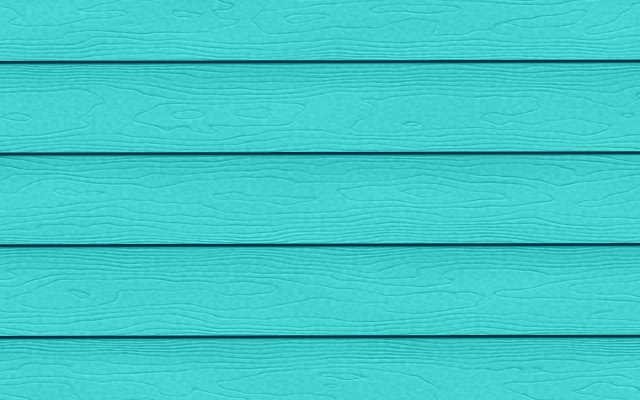
Give the GLSL for this texture, as a Shadertoy shader.

```glsl
const vec3 SEAM_COLOR   = vec3(0.01, 0.21, 0.27);
const vec3 SHADOW_COLOR = vec3(0.07, 0.52, 0.54);
const vec3 PAINT_DARK   = vec3(0.16, 0.71, 0.71);
const vec3 PAINT_LIGHT  = vec3(0.31, 0.86, 0.85);

// Lengths are fractions of the canvas height
const float BOARD_PITCH  = 0.2292;
const float FIRST_SEAM   = 0.159;
const float SEAM_SLOPE   = 0.002;
const float SEAM_WIDTH   = 0.006;
const float SHADOW_WIDTH = 0.013;
const float GROOVE_WIDTH = 0.0025;

const float RING_DENSITY   = 27.0;
const float RELIEF         = 1.25;
const float GROOVE_DARKEN  = 0.22;
const float STIPPLE        = 0.34;
const float TAU            = 6.2831853;

float hash(vec2 p) {
    vec3 q = fract(vec3(p.xyx) * 0.1031);
    q += dot(q, q.yzx + 33.33);
    return fract((q.x + q.y) * q.z);
}

vec2 cornerGradient(vec2 cell) {
    float angle = TAU * hash(cell);
    return vec2(cos(angle), sin(angle));
}

float gradientNoise(vec2 p) {
    vec2 i = floor(p), f = fract(p);
    vec2 u = f * f * f * (f * (f * 6.0 - 15.0) + 10.0);
    vec2 e = vec2(1.0, 0.0);
    float a = dot(cornerGradient(i), f);
    float b = dot(cornerGradient(i + e.xy), f - e.xy);
    float c = dot(cornerGradient(i + e.yx), f - e.yx);
    float d = dot(cornerGradient(i + e.xx), f - e.xx);
    return mix(mix(a, b, u.x), mix(c, d, u.x), u.y);
}

// Growth-ring phase: tight lines at the board edges, loops along its heart
float ringPhase(vec2 p, float board) {
    vec2 seed = vec2(37.7, 19.3) * (board + 3.0);
    float heart = 0.40 + 0.14 * hash(seed);
    float offset = p.y - heart + 0.06 * gradientNoise(vec2(p.x * 1.5, 0.5) + seed);
    float warp = 2.8 * gradientNoise(p * vec2(2.6, 2.8) + seed)
               + 1.0 * gradientNoise(p * vec2(6.0, 6.0) + seed * 1.7)
               + 0.3 * gradientNoise(p * vec2(17.0, 10.0) + seed * 2.3);
    return RING_DENSITY * offset * offset + warp;
}

// Embossed grooves along the rings, lit from above
float grainRelief(vec2 p, float board, float pixel) {
    const float STEP = 0.0008;
    float phase = ringPhase(p, board);
    vec2 slope = vec2(ringPhase(p + vec2(STEP, 0.0), board),
                      ringPhase(p + vec2(0.0, STEP / BOARD_PITCH), board)) - phase;
    slope /= STEP;
    float steepness = max(length(slope), 6.0);
    float width = max(GROOVE_WIDTH, 0.75 * pixel);
    float d = (fract(phase) - 0.5) / (steepness * width);
    float groove = exp(-d * d);
    float strength = 0.75 + 0.8 * gradientNoise(p * vec2(5.0, 9.0) + board * 11.3);
    return -strength * groove * (RELIEF * d * slope.y / steepness + GROOVE_DARKEN);
}

void mainImage(out vec4 fragColor, in vec2 fragCoord) {
    float pixel = 1.0 / iResolution.y;
    vec2 uv = fragCoord * pixel;

    // Repeat the boards up the canvas
    float row = (uv.y - FIRST_SEAM - SEAM_SLOPE * uv.x) / BOARD_PITCH;
    float board = floor(row);
    vec2 p = vec2(uv.x, fract(row));

    // Painted wood
    float tone = 0.77 - 0.32 * smoothstep(0.55, 1.0, p.y);
    tone += grainRelief(p, board, pixel);
    tone += STIPPLE * gradientNoise(uv * vec2(75.0, 140.0));
    tone += 0.14 * gradientNoise(uv * vec2(3.0, 9.0) + 50.0);
    vec3 color = mix(PAINT_DARK, PAINT_LIGHT, clamp(tone, -0.4, 1.2));

    // Shadow cast under the lip of the board above
    float below = (1.0 - p.y) * BOARD_PITCH;
    float above = p.y * BOARD_PITCH;
    float shadow = 1.0 - smoothstep(SEAM_WIDTH * 0.6, SHADOW_WIDTH, below);
    float seam = 1.0 - smoothstep(SEAM_WIDTH * 0.6, SEAM_WIDTH * 1.4, below);
    float lip = 1.0 - smoothstep(0.0, max(0.003, pixel), above);
    color = mix(color, SHADOW_COLOR, shadow);
    color = mix(color, SEAM_COLOR, max(seam, 0.8 * lip));

    fragColor = vec4(color, 1.0);
}
```
